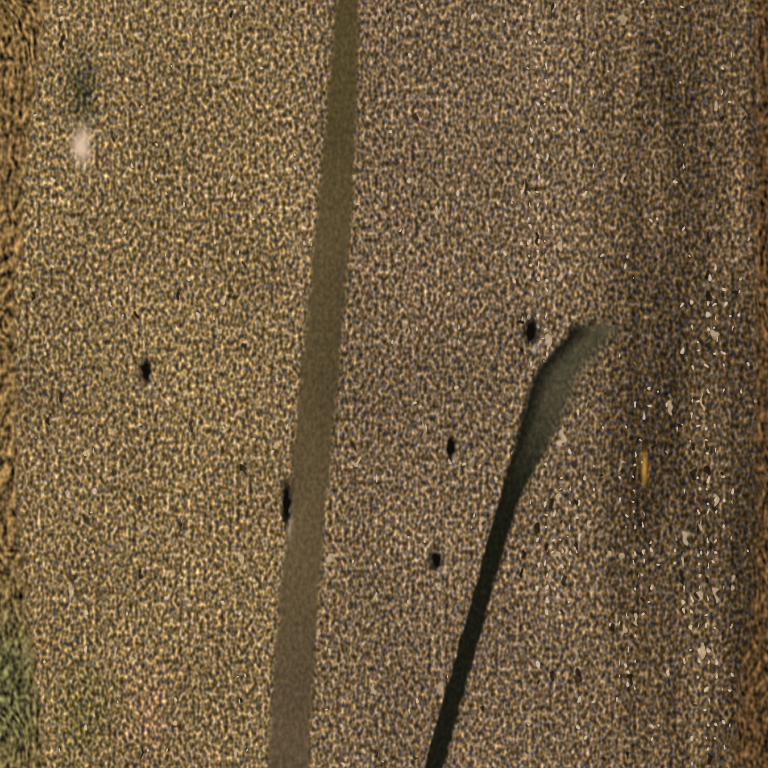
Write a WebGL 2 fragment shader that draws this texture.

```glsl
#version 300 es
precision highp float;
// Weathered gritty slab with a smooth worn band, a dark tapering groove and dry grass at its sides.
uniform vec2 u_resolution;
out vec4 fragColor;

vec3 hash3(vec2 p) {
  vec3 q = fract(p.xyx * vec3(.1031, .1030, .0973));
  q += dot(q, q.yxz + 33.33);
  return fract((q.xxy + q.yzz) * q.zyx);
}

float corner(vec2 cell, vec2 offset) {
  float angle = 6.2832 * hash3(cell).x;
  return dot(vec2(cos(angle), sin(angle)), offset);
}

// Gradient noise, roughly -0.7 to 0.7
float noise(vec2 p) {
  vec2 i = floor(p), f = p - i, s = f * f * f * (f * (f * 6. - 15.) + 10.), e = vec2(1, 0);
  return mix(mix(corner(i, f), corner(i + e.xy, f - e.xy), s.x),
             mix(corner(i + e.yx, f - e.yx), corner(i + 1., f - 1.), s.x), s.y);
}

float fbm(vec2 p) {
  float sum = 0., gain = 1.;
  for (int i = 0; i < 4; i++, p = p * 2.03 + 17., gain *= .55) sum += gain * noise(p);
  return sum;
}

// Soft ellipse, 1 at the centre
float blob(vec2 p, vec2 centre, vec2 radius) {
  vec2 d = (p - centre) / radius;
  return exp(-dot(d, d));
}

// Irregular chips scattered one per grid cell
float flecks(vec2 p, vec2 grid, float density) {
  vec2 g = p * grid + .35 * vec2(noise(p * 90.), noise(p * 90. + 40.));
  vec3 h = hash3(floor(g));
  vec2 d = (fract(g) - .3 - .4 * h.xy) / (.12 + .16 * h.zx);
  float chance = hash3(floor(g) + 71.).y;
  return smoothstep(chance - .02, chance + .02, density) * (1. - smoothstep(.5, 1.1, length(d)));
}

// Small hollow with a pale lower rim
vec3 pit(vec3 col, vec2 p, vec2 centre, vec2 radius) {
  p += .004 * vec2(noise(p * 110.), noise(p * 110. + 9.));
  col += .25 * blob(p, centre + radius * vec2(.9, -1.1), radius * .7);
  return mix(col, vec3(.06, .05, .04), min(1., 1.5 * blob(p, centre, radius)));
}

void main() {
  vec2 uv = gl_FragCoord.xy / u_resolution;
  float x = uv.x, y = uv.y;
  float wobble = noise(uv * vec2(60, 45)), patches = fbm(uv * vec2(7, 5));
  float streaks = fbm(uv * vec2(38, 5) + 3.);
  float rightSide = smoothstep(.72, .84, x + .03 * patches);

  // Stone tint, warm on the left and darker on the right
  vec3 col = mix(vec3(.50, .415, .285), vec3(.45, .372, .28), smoothstep(.3, .5, x));
  col = mix(col, vec3(.40, .325, .235), rightSide);
  col *= 1. + .13 * patches + .3 * streaks * rightSide;
  col *= 1. - .35 * blob(uv, vec2(.84, .42), vec2(.055, .22));
  col *= 1. - .25 * blob(uv, vec2(.89, .75), vec2(.03, .3));
  col *= 1. - .35 * blob(uv, vec2(.98, .25), vec2(.035, .4));
  col = mix(col, vec3(.62, .46, .35), .5 * blob(uv, vec2(.195, .07), vec2(.025, .05)));
  col = mix(col, vec3(.34, .31, .17), .6 * blob(uv, vec2(.11, .07), vec2(.04, .07)));
  col = mix(col, vec3(.19, .19, .13), .7 * blob(uv, vec2(.107, .88), vec2(.018, .045)));

  // Fine grit with slight yellow and blue tints
  float grit = noise(uv * vec2(185, 120)) + .75 * noise(uv * vec2(250, 190) + 31.);
  vec3 stone = col * (1. + .95 * grit + .3 * grit * grit);
  stone += noise(uv * vec2(150, 130) + 77.) * vec3(.07, .01, -.11);

  // Pale and dark chips gather along upright seams
  float seam = .6 * blob(uv, vec2(.70, .72), vec2(.018, .28))
             + .7 * blob(uv, vec2(.83 + .01 * sin(y * 31.), .33), vec2(.014, .2))
             + .8 * blob(uv, vec2(.918 + .012 * sin(y * 23.), .22), vec2(.022, .32))
             + .6 * blob(uv, vec2(.935, .58), vec2(.022, .05))
             + .6 * blob(uv, vec2(.725, .28), vec2(.025, .1));
  stone = mix(stone, vec3(.86, .78, .67), .85 * flecks(uv, vec2(95, 62), .045 + seam));
  stone = mix(stone, vec3(.78, .69, .56), .8 * flecks(uv + 5., vec2(50, 24), .04 + .5 * seam));
  stone = mix(stone, vec3(.10, .08, .06), .8 * flecks(uv + 9., vec2(58, 30), .025 + .6 * seam));

  // Smooth worn band
  float bandHalf = .027 - .004 * y - .008 * pow(y, 6.);
  float bandDist = abs(x - .377 - .075 * y - .004 * sin(y * 5.5 - 2.5)) - bandHalf + .005 * wobble;
  vec3 band = mix(vec3(.36, .30, .22), vec3(.32, .275, .165), y) * (1. + .16 * grit + .15 * patches);
  stone = mix(stone, band, .95 * (1. - smoothstep(-.005, .004, bandDist)));

  // Dark groove, widening into a hazy hollow at its upper end
  float hollow = smoothstep(.33, .5, y);
  float grooveLeft = .553 + .28 * y + .035 * smoothstep(.5, .585, y) + .003 * wobble;
  float across = (x - grooveLeft) / (.024 + .042 * hollow);
  float groove = smoothstep(-.12, .08, across) * (1. - smoothstep(mix(.85, .6, hollow), 1.12, across));
  groove *= 1. - smoothstep(.568, .588, y + .004 * wobble);
  vec3 grooveCol = mix(vec3(.085, .09, .06), vec3(.29, .27, .20), hollow * smoothstep(0., .45, across));
  stone = mix(stone, grooveCol * (1. + .2 * grit), groove * .95);

  // Distinct hollows and marks
  stone = pit(stone, uv, vec2(.190, .516), vec2(.006, .015));
  stone = pit(stone, uv, vec2(.587, .417), vec2(.005, .012));
  stone = pit(stone, uv, vec2(.568, .270), vec2(.007, .011));
  stone = pit(stone, uv, vec2(.691, .568), vec2(.008, .015));
  stone = pit(stone, uv, vec2(.373, .345), vec2(.005, .025));
  stone = mix(stone, vec3(.88, .76, .65), blob(uv + .006 * wobble, vec2(.107, .81), vec2(.013, .024)));
  stone = mix(stone, vec3(.75, .55, .22), blob(uv, vec2(.839, .39), vec2(.004, .022)));

  // Dry grass beyond both sides, greener at the lower left
  float blades = noise(uv * vec2(130, 75) + 4. * patches) + .7 * noise(uv * vec2(210, 150) + 13.);
  vec3 grass = mix(vec3(.46, .36, .22), vec3(.36, .35, .22), blob(uv, vec2(0, .1), vec2(.08, .12)));
  grass = mix(grass, vec3(.34, .25, .15), step(.5, x)) * (1. + 1.1 * blades);
  float edge = max(.02 + .17 * (y - .5) * (y - .5) - x, x - .955 - .03 * smoothstep(0., .3, y));
  fragColor = vec4(clamp(mix(stone, grass, smoothstep(-.007, .007, edge + .012 * wobble)), 0., 1.), 1.);
}
```
